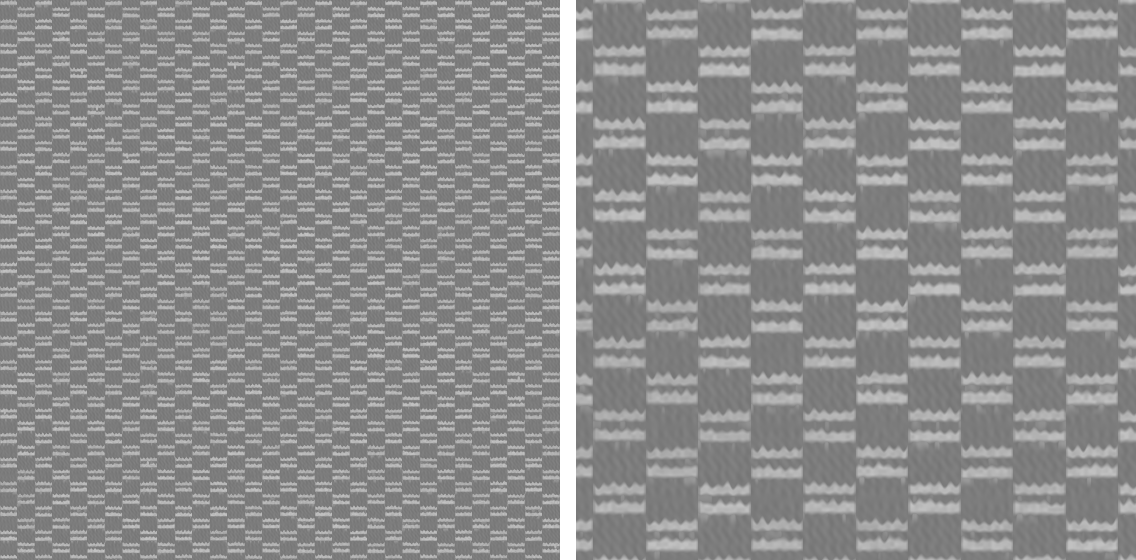
Left, the full canvas; right, a detail of the centre.
Reproduce this texture procedurally as a WebGL 1 fragment shader.

```glsl
precision highp float;
// Grey woven fabric: staggered columns of paired, fuzzy light stitch lines.
uniform vec2 u_resolution;

const vec2 REPEATS = vec2(32.0, 23.0);
const float STITCHES = 5.0;   // loops per column
const float TAU = 6.2832;
const vec3 GROUND = vec3(0.485);
const vec3 THREAD = vec3(0.755);

float hash(vec2 p) {
  return fract(sin(dot(p, vec2(127.1, 311.7))) * 43758.5453);
}

float noise(vec2 p) {
  vec2 i = floor(p);
  vec2 f = fract(p);
  f = f * f * (3.0 - 2.0 * f);
  return mix(mix(hash(i), hash(i + vec2(1.0, 0.0)), f.x),
             mix(hash(i + vec2(0.0, 1.0)), hash(i + vec2(1.0, 1.0)), f.x), f.y);
}

// Soft horizontal line at height y; its width and height follow the loops.
float stitchLine(vec2 q, float y, float width, float ripple, vec2 seed) {
  float loops = sin(TAU * STITCHES * q.x + 3.0 * hash(seed));
  float wobble = noise(vec2(q.x * 9.0, 0.0) + seed * 17.0) - 0.5;
  float jog = 0.025 * (hash(seed + 4.7) - 0.5);
  float d = abs(q.y - y - jog - ripple * loops - 0.035 * wobble);
  float w = width * (1.0 + 0.13 * loops + 0.35 * wobble);
  return 1.0 - smoothstep(0.28 * w, w, d);
}

// Stray fibres hanging just below a line at height y.
float fibres(vec2 q, float y, vec2 g) {
  float below = smoothstep(-0.2, -0.06, q.y - y) * (1.0 - smoothstep(-0.04, 0.02, q.y - y));
  return below * smoothstep(0.62, 0.9, noise(g * vec2(9.0, 2.5)));
}

// Rare upright knot somewhere inside a cell.
float slub(vec2 q, vec2 cell) {
  vec2 centre = vec2(0.25 + 0.5 * hash(cell + 2.3), 0.5 * hash(cell + 8.1) - 0.25);
  float d = length((q - centre) / vec2(0.10, 0.16));
  return step(0.988, hash(cell + 5.9)) * (1.0 - smoothstep(0.4, 1.0, d));
}

// Faint ribs of the ground cloth, slanting in short steps.
float ribs(vec2 g) {
  float slant = 0.12 * sin(TAU * g.y * 4.0);
  float rib = sin(TAU * (STITCHES * g.x + slant + g.y));
  float twill = sin(TAU * (STITCHES * g.x + 6.0 * g.y));
  return 0.010 * rib + 0.007 * twill;
}

void main() {
  vec2 g = gl_FragCoord.xy / u_resolution * REPEATS;

  // Every other column is shifted by half a repeat.
  float column = floor(g.x);
  float y = g.y + 0.5 * mod(column, 2.0);
  vec2 cell = vec2(column, floor(y + 0.5));
  vec2 q = vec2(fract(g.x), y - cell.y);

  // Thin looped line above, fuller line below.
  float upper = stitchLine(q, 0.13, 0.095, 0.014, cell);
  float lower = stitchLine(q, -0.13, 0.112, 0.006, cell + 31.3);
  float ends = smoothstep(0.0, 0.06, q.x) * (1.0 - smoothstep(0.94, 1.0, q.x));
  float lines = max(0.93 * upper, lower) * mix(0.45, 1.0, ends);

  // Uneven thread, worn patches and differences between cells.
  float grain = noise(g * vec2(13.0, 17.0));
  float wear = noise(g * vec2(0.22, 0.3) + 11.0);
  float strength = 0.72 + 0.28 * grain + 0.12 * (wear - 0.5) + 0.14 * (hash(cell + 1.9) - 0.5);
  float light = lines * strength;
  light = max(light, 0.38 * max(fibres(q, -0.17, g), 0.7 * fibres(q, 0.09, g)));
  light = max(light, 0.85 * slub(q, cell));

  vec3 cloth = GROUND + ribs(g) + 0.025 * (noise(g * vec2(15.0, 9.0) + 40.0) - 0.5);
  gl_FragColor = vec4(mix(cloth, THREAD, clamp(light, 0.0, 1.0)), 1.0);
}
```
